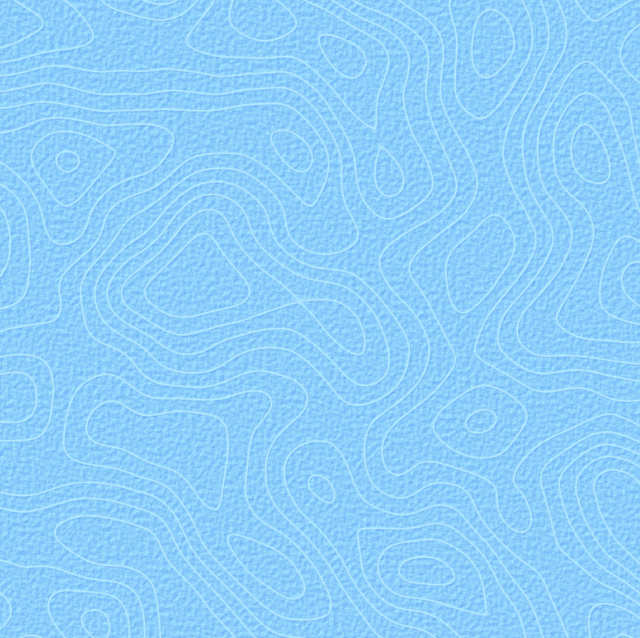
Give the GLSL for this pattern, as a Shadertoy shader.

```glsl
// Pale embossed contour lines of a smooth terrain on grained sky-blue paper.

#define TERRAIN_SCALE 4.6     // terrain cells per canvas height
#define LEVEL_STEP 0.135      // height between contours
#define ROUGHNESS 0.10        // share of finer terrain detail
#define LINE_WIDTH 0.0018     // soft half width of a contour
#define LINE_STRENGTH 0.85
#define SHADOW_OFFSET 0.0022
#define SHADOW_DEPTH 1.7
#define GRAIN_SCALE 135.0     // paper grains per canvas height
#define GRAIN_CONTRAST 2.5
#define SEED 17.0

const vec3 PAPER = vec3(0.545, 0.806, 0.982);
const vec3 SHADE_STEP = vec3(0.037, 0.036, 0.007);
const vec3 LINE_COLOUR = vec3(0.73, 0.935, 0.995);
const vec2 LIGHT_DIR = vec2(-0.6, 0.8);

// Random unit vector for a lattice corner
vec2 cornerGradient(vec2 cell) {
    uvec2 q = uvec2(ivec2(cell)) * uvec2(1597u, 7919u);
    uint h = (q.x ^ (q.y << 7)) * 26699u + q.y;
    h = (h ^ (h >> 15)) * 73471u;
    h = (h ^ (h >> 13)) * 50833u;
    h ^= h >> 16;
    float angle = float(h & 65535u) / 65536.0 * 6.28319;
    return vec2(cos(angle), sin(angle));
}

// Gradient noise with quintic blending
float gradientNoise(vec2 p) {
    vec2 cell = floor(p), f = p - cell;
    vec2 u = f * f * f * (f * (f * 6.0 - 15.0) + 10.0);
    vec2 x = vec2(1.0, 0.0);
    float a = dot(cornerGradient(cell), f);
    float b = dot(cornerGradient(cell + x), f - x);
    float c = dot(cornerGradient(cell + x.yx), f - x.yx);
    float d = dot(cornerGradient(cell + x.xx), f - x.xx);
    return mix(mix(a, b, u.x), mix(c, d, u.x), u.y);
}

// Terrain height counted in contour steps
float terrain(vec2 p) {
    vec2 q = p * TERRAIN_SCALE + SEED;
    float height = gradientNoise(q) + ROUGHNESS * gradientNoise(q * 2.3 + 31.7);
    return height / LEVEL_STEP;
}

// Slope of fine noise toward the light, as on embossed paper
float paperGrain(vec2 p) {
    vec2 q = p * GRAIN_SCALE + 50.0;
    vec2 reach = LIGHT_DIR * 0.35;
    float coarse = gradientNoise(q - reach) - gradientNoise(q + reach);
    q = q * 1.9 + 73.3;
    float fine = gradientNoise(q - reach) - gradientNoise(q + reach);
    return coarse + 0.6 * fine;
}

float softLine(float dist, float width) {
    float t = dist / width;
    return exp(-t * t);
}

void mainImage(out vec4 fragColor, in vec2 fragCoord) {
    vec2 p = fragCoord / iResolution.y;
    float width = max(LINE_WIDTH, 0.8 / iResolution.y);

    // Signed distance to the nearest contour
    vec2 e = vec2(0.001, 0.0);
    float height = terrain(p);
    vec2 slope = vec2(terrain(p + e.xy), terrain(p + e.yx)) - height;
    slope /= e.x;
    float steepness = max(length(slope), 6.0);
    float dist = (fract(height) - 0.5) / steepness;

    // The shadow is the same contour moved away from the light
    float shift = dot(slope / steepness, -LIGHT_DIR * SHADOW_OFFSET);
    float shadow = softLine(dist - shift, width);
    float line = softLine(dist, width);

    // Grain, shadow and line over the paper
    float shade = GRAIN_CONTRAST * paperGrain(p) - SHADOW_DEPTH * shadow;
    vec3 colour = PAPER + SHADE_STEP * shade;
    colour = mix(colour, LINE_COLOUR, LINE_STRENGTH * line);
    fragColor = vec4(clamp(colour, 0.0, 1.0), 1.0);
}
```
